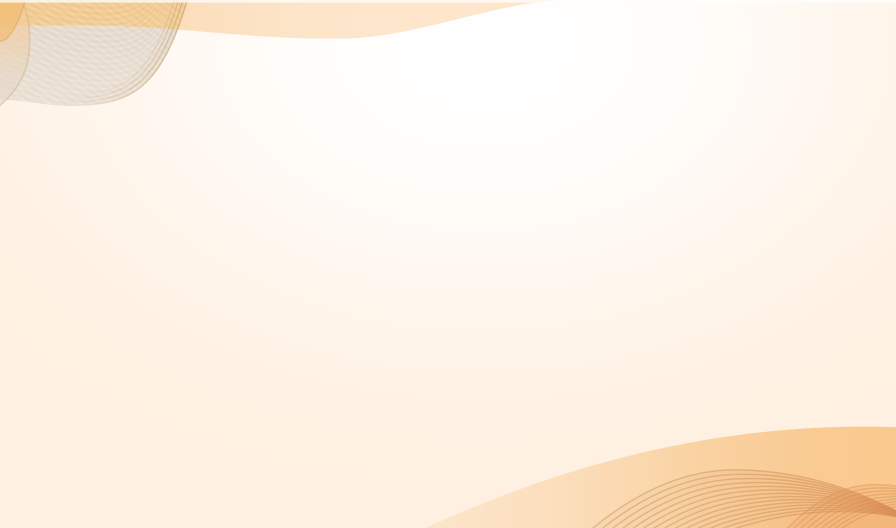
Reproduce this background procedurally as a Shadertoy shader.

```glsl
const vec3 WHITE = vec3(1.0, 0.998, 0.995);
const vec3 CREAM = vec3(1.0, 0.943, 0.882);
const vec3 PEACH = vec3(0.99, 0.895, 0.785);
const vec3 APRICOT = vec3(0.975, 0.79, 0.565);
const vec3 ORANGE = vec3(0.94, 0.68, 0.44);
const vec3 AMBER = vec3(0.94, 0.74, 0.43);
const vec3 VEIL = vec3(0.89, 0.85, 0.80);
const vec3 BRONZE = vec3(0.77, 0.62, 0.43);
const vec3 RUST = vec3(0.84, 0.54, 0.32);

const vec2 GLOW_CENTER = vec2(0.54, 0.92);
const vec2 VEIL_SIZE = vec2(0.209, 0.201);
const vec2 HILL_CREST = vec2(0.965, 0.192);
const vec2 FAN_CREST = vec2(0.82, 0.11);
const vec2 SIDE_FAN_CREST = vec2(0.975, 0.082);
const float LINE_WIDTH = 0.0028;
const float TAU = 6.28319;
const int FAN_LINES = 14;
const int SIDE_LINES = 9;

// Signed distance in canvas heights, from a field and its slope
float toDistance(float field) {
    vec2 slope = vec2(dFdx(field), dFdy(field)) * iResolution.y;
    return field / max(length(slope), 0.0001);
}

// Smooth coverage where the field is positive
float fillMask(float field) {
    return clamp(toDistance(field) * iResolution.y + 0.5, 0.0, 1.0);
}

// Smooth coverage of a line where the field is zero
float lineMask(float field, float width) {
    float gap = 0.5 * width - abs(toDistance(field));
    float coverage = clamp(gap * iResolution.y + 0.5, 0.0, 1.0);
    return coverage * min(1.0, width * iResolution.y);
}

// Parabola with separate steepness on each side of its crest
float arch(float x, vec2 crest, float leftBend, float rightBend) {
    float dx = x - crest.x;
    return crest.y - (dx < 0.0 ? leftBend : rightBend) * dx * dx;
}

vec3 paintBackground(vec2 uv) {
    float d = length((uv - GLOW_CENTER) * vec2(1.2, 1.0));
    return mix(WHITE, CREAM, smoothstep(0.08, 0.86, d));
}

vec3 paintTopCorner(vec3 color, vec2 uv) {
    float depth = 1.0 - uv.y;

    // Long ribbon along the top
    float ribbonDepth = 0.048 + 0.025 * smoothstep(0.1, 0.36, uv.x)
                      - 0.073 * smoothstep(0.38, 0.64, uv.x);
    float ribbon = fillMask(ribbonDepth - depth);
    vec3 ribbonColor = mix(APRICOT, PEACH, smoothstep(-0.15, 0.4, uv.x));
    color = mix(color, ribbonColor, ribbon * 0.95);

    // Hanging veil with a fine woven mesh
    float across = uv.x / VEIL_SIZE.x;
    float veilDepth = VEIL_SIZE.y * (1.0 - pow(across, 6.0))
                    - 0.012 * (1.0 - smoothstep(0.0, 0.08, uv.x));
    float veilField = veilDepth - depth;
    float veil = fillMask(veilField);
    float weave = cos(TAU * (veilField * 95.0 + uv.x * 30.0))
                + cos(TAU * (depth * 70.0 - uv.x * 85.0));
    vec3 veilColor = mix(VEIL, mix(AMBER, PEACH, 0.3), ribbon * 0.8);
    veilColor += 0.014 * weave;
    color = mix(color, veilColor, veil * mix(0.72, 0.95, smoothstep(0.2, 0.0, depth)));

    // Strands gathered at the veil's rim
    for (int i = 0; i < 4; i++) {
        float inset = float(i) * 0.035;
        float strandDepth = VEIL_SIZE.y * (1.0 - inset)
                          * (1.0 - pow(across * (1.0 + inset * 0.7), 6.0));
        float strand = lineMask(strandDepth - depth, LINE_WIDTH);
        float fade = smoothstep(0.25, 0.95, across) * (1.0 - 0.2 * float(i));
        color = mix(color, BRONZE, strand * fade * 0.6);
    }

    // Folds against the left side
    float foldEdge = 0.033 * (1.0 - pow(abs(depth - 0.075) / 0.125, 2.5));
    float fold = fillMask(foldEdge - uv.x);
    color = mix(color, mix(APRICOT, VEIL, smoothstep(0.0, 0.18, depth)), fold * 0.65);
    color = mix(color, BRONZE, lineMask(foldEdge - uv.x, LINE_WIDTH) * 0.35);
    float cornerField = 0.078 - depth - 95.0 * uv.x * uv.x;
    color = mix(color, AMBER, fillMask(cornerField) * 0.65);
    color = mix(color, BRONZE, lineMask(cornerField, LINE_WIDTH) * 0.4);

    // Pale strip at the border
    return mix(color, WHITE, 0.75 * fillMask(0.005 - depth));
}

vec3 paintBottomCorner(vec3 color, vec2 uv) {
    // Broad hill, deeper in tone to the right
    float hill = fillMask(arch(uv.x, HILL_CREST, 0.8, 0.8) - uv.y);
    vec3 hillColor = mix(PEACH, APRICOT, smoothstep(0.46, 0.98, uv.x));
    color = mix(color, hillColor, hill);

    // Tinted folds under the two line fans
    float fanTop = arch(uv.x, FAN_CREST, 4.4, 2.38);
    float sideTop = arch(uv.x, SIDE_FAN_CREST, 8.9, 4.0);
    float tint = 0.1 + 0.4 * smoothstep(0.72, 1.0, uv.x);
    color = mix(color, ORANGE, fillMask(fanTop - uv.y) * tint);
    color = mix(color, ORANGE, fillMask(sideTop - uv.y) * 0.35);

    // Main fan, converging toward the right side
    for (int i = 0; i < FAN_LINES; i++) {
        float t = float(i) / float(FAN_LINES);
        float height = fanTop - t * 0.6 * (1.02 - uv.x);
        float ink = lineMask(height - uv.y, LINE_WIDTH);
        color = mix(color, mix(BRONZE, RUST, smoothstep(0.75, 1.0, uv.x)), ink * 0.55);
    }

    // Smaller fan in the corner
    for (int i = 0; i < SIDE_LINES; i++) {
        float t = float(i) / float(SIDE_LINES);
        float height = sideTop - t * (0.02 + 0.6 * (1.04 - uv.x));
        color = mix(color, RUST, lineMask(height - uv.y, LINE_WIDTH) * 0.4);
    }
    return color;
}

void mainImage(out vec4 fragColor, in vec2 fragCoord) {
    vec2 uv = fragCoord / iResolution.xy;
    vec3 color = paintBackground(uv);
    color = paintTopCorner(color, uv);
    color = paintBottomCorner(color, uv);
    fragColor = vec4(color, 1.0);
}
```
